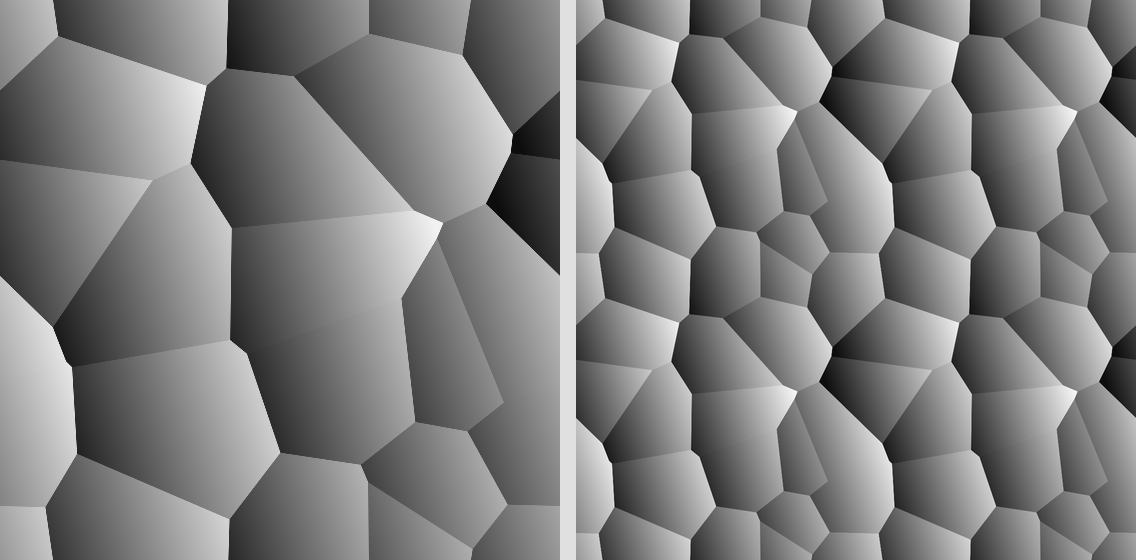
Left, the tile; right, the same tile 2 across and 2 down.
Write a Shadertoy shader that draws this pattern.

```glsl
// Tiling mosaic of irregular Voronoi facets, each shaded by a slanted grey ramp.

const float GRID = 4.0;                   // cells per canvas side, whole so it tiles
const vec2 ORIGIN = vec2(1.43, 1.64);     // lattice point at the lower left corner
const float MID_GREY = 0.489;             // tone at each cell site
const vec2 TONE_SLOPE = vec2(1.88, 0.61); // tone change per canvas unit
const float EDGE_PIXELS = 0.6;            // width of the smoothed border

// Integer hash of a lattice cell, giving two values in 0..1
vec2 hash22(vec2 cell) {
    uvec2 v = uvec2(cell) * 1664525u + 1013904223u;
    for (int i = 0; i < 2; i++) {
        v.x += v.y * 1664525u;
        v.y += v.x * 1664525u;
        v ^= v >> 16u;
    }
    return vec2(v & 65535u) / 65536.0;
}

// Site of a cell, repeating every `period` cells
vec2 cellSite(vec2 cell, float period) {
    return cell + hash22(mod(cell, period));
}

// Offsets from p to the nearest (xy) and second nearest (zw) sites
vec4 nearestSites(vec2 p, float period) {
    vec2 base = floor(p);
    vec2 first = vec2(8.0), second = vec2(8.0);
    for (int y = -2; y <= 2; y++) {
        for (int x = -2; x <= 2; x++) {
            vec2 offset = cellSite(base + vec2(x, y), period) - p;
            float d = dot(offset, offset);
            if (d < dot(first, first)) {
                second = first;
                first = offset;
            } else if (d < dot(second, second)) {
                second = offset;
            }
        }
    }
    return vec4(first, second);
}

// Distance to the border between the two closest cells
float borderDistance(vec2 a, vec2 b) {
    return 0.5 * (dot(b, b) - dot(a, a)) / max(length(b - a), 1e-4);
}

// Linear ramp across a facet, centred on its site
float facetTone(vec2 toSite, vec2 slope) {
    return MID_GREY - dot(toSite, slope);
}

void mainImage(out vec4 fragColor, in vec2 fragCoord) {
    vec2 p = fragCoord / iResolution.xy * GRID + ORIGIN;
    float edgeWidth = EDGE_PIXELS * GRID / min(iResolution.x, iResolution.y);

    vec4 sites = nearestSites(p, GRID);
    vec2 slope = TONE_SLOPE / GRID;

    // Blend both facets in a narrow band at their border
    float border = borderDistance(sites.xy, sites.zw);
    float cover = clamp(0.5 + border / edgeWidth, 0.0, 1.0);
    float tone = mix(facetTone(sites.zw, slope), facetTone(sites.xy, slope), cover);

    fragColor = vec4(vec3(clamp(tone, 0.05, 0.95)), 1.0);
}
```
